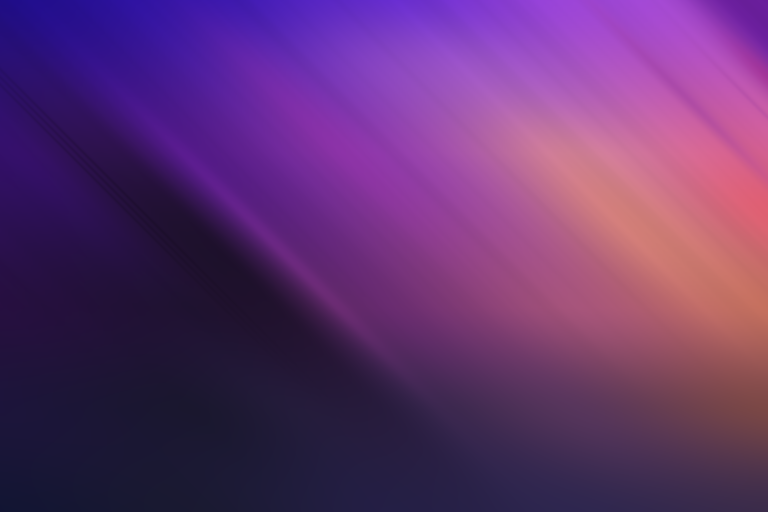
Reproduce this background procedurally as a Shadertoy shader.

```glsl
const float ASPECT = 1.5;

// Linear ramp softened a little at both ends
float ease(float t) {
    t = clamp(t, 0.0, 1.0);
    return mix(t, t * t * (3.0 - 2.0 * t), 0.5);
}

// Five colours spread evenly over 0..1
vec3 ramp(float t, vec3 a, vec3 b, vec3 c, vec3 d, vec3 e) {
    t = clamp(t, 0.0, 1.0) * 4.0;
    vec3 col = mix(a, b, ease(t));
    col = mix(col, c, ease(t - 1.0));
    col = mix(col, d, ease(t - 2.0));
    return mix(col, e, ease(t - 3.0));
}

float bell(float x, float centre, float width) {
    float k = (x - centre) / width;
    return exp(-k * k);
}

// Soft patch: q.x runs across the streaks, q.y is height
float glow(vec2 q, vec2 centre, vec2 size) {
    return bell(q.x, centre.x, size.x) * bell(q.y, centre.y, size.y);
}

// Position along a horizontal level, reached by sliding down a streak
float along(float across, float level) {
    return (across - level) / ASPECT;
}

// Violet sky, warm middle and dusky floor, joined along the diagonal
vec3 colourField(vec2 q) {
    vec3 ground = ramp(along(q.x, 0.0),
        vec3(0.07, 0.08, 0.20), vec3(0.10, 0.10, 0.19), vec3(0.14, 0.12, 0.27),
        vec3(0.18, 0.15, 0.31), vec3(0.23, 0.17, 0.29));
    vec3 dusk = ramp(along(q.x, 0.2),
        vec3(0.11, 0.08, 0.23), vec3(0.10, 0.09, 0.18), vec3(0.18, 0.13, 0.28),
        vec3(0.34, 0.21, 0.36), vec3(0.48, 0.28, 0.27));
    vec3 ember = ramp(along(q.x, 0.4),
        vec3(0.15, 0.06, 0.25), vec3(0.12, 0.07, 0.19), vec3(0.41, 0.17, 0.44),
        vec3(0.65, 0.33, 0.48), vec3(0.75, 0.42, 0.35));
    vec3 bloom = ramp(along(q.x, 0.7),
        vec3(0.20, 0.06, 0.41), vec3(0.32, 0.10, 0.53), vec3(0.56, 0.23, 0.67),
        vec3(0.80, 0.49, 0.64), vec3(0.83, 0.38, 0.59));
    vec3 sky = ramp(along(q.x, 1.0),
        vec3(0.12, 0.05, 0.53), vec3(0.20, 0.08, 0.66), vec3(0.38, 0.16, 0.80),
        vec3(0.61, 0.27, 0.84), vec3(0.69, 0.31, 0.81));
    vec3 col = mix(ground, dusk, ease(q.y / 0.2));
    col = mix(col, ember, ease((q.y - 0.2) / 0.2));
    col = mix(col, bloom, ease((q.y - 0.4) / 0.3));
    return mix(col, sky, ease((q.y - 0.7) / 0.3));
}

// Layered sines across the streaks, about -1..1
float brushed(float across) {
    float sum = 0.0, amp = 0.5, freq = 37.0;
    for (int i = 0; i < 4; i++) {
        sum += amp * sin(across * freq + float(i) * 1.7 + sin(across * freq * 0.37));
        amp *= 0.6;
        freq *= 1.9;
    }
    return sum;
}

void mainImage(out vec4 fragColor, in vec2 fragCoord) {
    vec2 p = fragCoord / iResolution.xy * vec2(ASPECT, 1.0);
    vec2 q = vec2(p.x + p.y, p.y);
    vec3 col = colourField(q);

    // Broad lights
    col = mix(col, vec3(0.66, 0.36, 0.83), 0.45 * glow(q, vec2(1.75, 0.86), vec2(0.28, 0.10)));
    col = mix(col, vec3(0.60, 0.18, 0.66), 0.35 * glow(q, vec2(1.37, 0.74), vec2(0.07, 0.20)));
    col = mix(col, vec3(0.85, 0.52, 0.44), 0.65 * glow(q, vec2(1.80, 0.56), vec2(0.12, 0.17)));
    col = mix(col, vec3(0.91, 0.34, 0.39), 0.60 * glow(q, vec2(2.10, 0.58), vec2(0.13, 0.11)));

    // Dark diagonal fold with a lit ridge on its right side
    float fold = smoothstep(0.72, 0.91, q.x) * (1.0 - smoothstep(0.93, 1.06, q.x));
    col = mix(col, vec3(0.10, 0.06, 0.15), 0.90 * fold * bell(q.y, 0.50, 0.30));
    col += vec3(0.07, 0.02, 0.06) * glow(q, vec2(1.06, 0.50), vec2(0.025, 0.22));

    // Thin lines inside the fold
    for (int i = 0; i < 3; i++) {
        float lane = 0.835 + 0.015 * float(i);
        col *= 1.0 - 0.14 * glow(q, vec2(lane, 0.65), vec2(0.004, 0.25));
    }

    // Shaded streaks at the upper right
    col = mix(col, vec3(0.58, 0.22, 0.60), 0.45 * glow(q, vec2(2.15, 0.82), vec2(0.018, 0.18)));
    col = mix(col, vec3(0.62, 0.24, 0.62), 0.25 * glow(q, vec2(2.27, 0.80), vec2(0.006, 0.10)));

    // Violet corner with a magenta rim
    col = mix(col, vec3(0.40, 0.11, 0.60), 0.95 * smoothstep(2.29, 2.43, q.x));
    col = mix(col, vec3(0.66, 0.16, 0.53), 0.50 * glow(q, vec2(2.35, 0.84), vec2(0.03, 0.08)));

    // Fine brushed grain, fading toward the floor
    col *= 1.0 + 0.025 * brushed(q.x) * smoothstep(0.15, 0.55, q.y);

    fragColor = vec4(clamp(col, 0.0, 1.0), 1.0);
}
```
